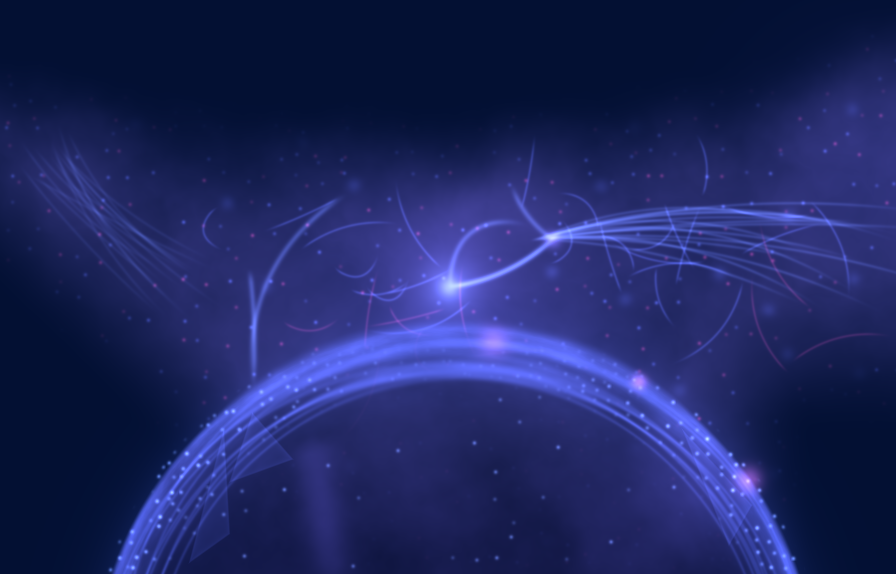
Reproduce this background procedurally as a WebGL 2 fragment shader.

```glsl
#version 300 es
precision highp float;
// A violet nebula with glowing filaments above the lit rim of a dark globe.
// Gradient noise makes clouds; bent strands, hashed dots and the distance
// to one large circle make the web, the stars and the rim.
uniform vec2 u_resolution;
out vec4 outColor;

const vec3 NAVY = vec3(0.01, 0.062, 0.2);
const vec3 INDIGO = vec3(0.15, 0.168, 0.405);
const vec3 VIOLET = vec3(0.3, 0.25, 0.56);
const vec3 BLUE = vec3(0.36, 0.43, 0.95);
const vec3 PINK = vec3(0.75, 0.35, 0.72);
const vec3 RED = vec3(0.65, 0.16, 0.35);
const vec2 CORE = vec2(0.783, 0.5);
const vec2 NODE = vec2(0.963, 0.583);

vec2 hash2(vec2 p) {
  vec3 q = fract(p.xyx * vec3(0.1031, 0.103, 0.0973));
  q += dot(q, q.yzx + 33.33);
  return fract((q.xx + q.yz) * q.zy);
}

float corner(vec2 i, vec2 f, vec2 c) {
  return dot(hash2(i + c) * 2.0 - 1.0, f - c);
}

float noise(vec2 p) {
  vec2 i = floor(p), f = fract(p), u = f * f * (3.0 - 2.0 * f);
  float low = mix(corner(i, f, vec2(0)), corner(i, f, vec2(1, 0)), u.x);
  return mix(low, mix(corner(i, f, vec2(0, 1)), corner(i, f, vec2(1)), u.x), u.y);
}

float fbm(vec2 p) {
  float sum = 0.0, amp = 0.6;
  for (int i = 0; i < 5; i++) {
    sum += amp * noise(p);
    p = mat2(1.6, 1.2, -1.2, 1.6) * p + 7.3;
    amp *= 0.52;
  }
  return sum;
}

float glow(vec2 p, vec2 center, float size) {
  vec2 d = (p - center) / size;
  return exp(-dot(d, d));
}

// Thin parabola from a to b, bulging by bend to the left
float strand(vec2 p, vec2 a, vec2 b, float bend, float width) {
  float len = length(b - a);
  vec2 axis = (b - a) / len, q = p - a;
  float t = dot(q, axis) / len, slope = 4.0 * bend * (1.0 - 2.0 * t) / len;
  float off = dot(q, vec2(-axis.y, axis.x)) - 4.0 * bend * t * (1.0 - t);
  off /= width * sqrt(1.0 + slope * slope);
  return smoothstep(-0.02, 0.12, t) * (1.0 - smoothstep(0.7, 1.02, t)) * exp(-off * off);
}

// One hashed dot per grid cell; density is the share in use
float dots(vec2 p, float scale, float density, float size) {
  vec2 cell = floor(p * scale), h = hash2(cell + scale), level = hash2(cell + 51.7);
  vec2 d = (fract(p * scale) - 0.5 - (h - 0.5) * 0.6) / scale;
  return step(level.x, density) * (0.35 + 0.65 * level.y) * glow(d, vec2(0), size);
}

float side(vec2 p, vec2 a, vec2 b) {
  vec2 e = normalize(b - a);
  return e.x * (p.y - a.y) - e.y * (p.x - a.x);
}

// Glassy triangle, corners counterclockwise
float facet(vec2 p, vec2 a, vec2 b, vec2 c) {
  float d = min(side(p, a, b), min(side(p, b, c), side(p, c, a)));
  return smoothstep(-0.002, 0.002, d) * (0.6 + 0.6 * exp(-max(d, 0.0) / 0.004));
}

vec3 nebula(vec2 p) {
  float cloud = fbm(p * 4.0 + 2.0), dx = p.x - 0.75;
  float web = 1.0 - abs(fbm(p * 6.0 + cloud + 11.0)) * 3.0;
  float top = 0.71 + 0.2 * dx * dx + 0.04 * dx + 0.08 * cloud;
  float mask = 1.0 - smoothstep(top - 0.14, top + 0.13, p.y);
  mask *= smoothstep(-0.16, 0.16, p.y - 0.64 + 0.95 * p.x);
  mask *= mix(1.0, smoothstep(0.24, 0.5, p.y), smoothstep(1.18, 1.42, p.x));
  vec3 col = mix(NAVY, INDIGO, mask * (0.82 + 0.7 * cloud));
  col += VIOLET * mask * (0.07 * max(web, 0.0) + 0.22 * glow(p, CORE, 0.32));
  col += VIOLET * 0.2 * glow(p, vec2(1.53, 0.72), 0.18);
  // Soft knots, then fine blue and red specks
  col += mask * BLUE * (0.22 * dots(p, 7.0, 0.4, 0.012) + 0.4 * dots(p, 24.0, 0.35, 0.0035));
  return col + mask * RED * 0.5 * dots(p, 21.0, 0.35, 0.0035);
}

vec3 filaments(vec2 p) {
  float web = 0.35 * strand(p, vec2(0.6, 0.66), vec2(0.44, 0.33), -0.055, 0.005);
  web += 0.35 * strand(p, vec2(0.435, 0.53), vec2(0.441, 0.32), 0.005, 0.005);
  web += 0.35 * strand(p, NODE, vec2(0.89, 0.68), 0.01, 0.005);
  web += 0.35 * strand(p, CORE, vec2(0.92, 0.61), 0.05, 0.005);
  web += 0.8 * strand(p, CORE, NODE + 0.02, -0.02, 0.005);
  vec3 col = vec3(0);
  for (int i = 0; i < 36; i++) {
    vec2 h = hash2(vec2(i, 17)), g = hash2(vec2(i, 23));
    // Fan right of the node, and long arcs at the far left
    if (i < 16) {
      vec2 end = vec2(1.4, 0.42) + vec2(0.35, 0.23) * g;
      web += 0.2 * strand(p, NODE - vec2(0.03, 0), end, 0.01 + 0.05 * h.y, 0.003);
      end = vec2(0.28, 0.42) + 0.14 * g;
      web += 0.08 * strand(p, vec2(0.02, 0.68) + 0.1 * h, end, -0.03 * h.y, 0.003);
    }
    // Loose threads around the core
    vec2 a = CORE + (h - vec2(0.42, 0.5)) * vec2(1.1, 0.32);
    vec2 b = a + (0.07 + 0.13 * g.y) * cos(6.283 * g.x - vec2(0, 1.571));
    col += mix(RED, BLUE, step(0.4, h.y)) * 0.22 * strand(p, a, b, 0.06 * (g.y - 0.5), 0.0025);
  }
  col += vec3(0.36, 0.45, 0.8) * (web + 0.75 * glow(p, CORE, 0.017) + 0.3 * glow(p, CORE, 0.045));
  return col + VIOLET * (0.35 * glow(p, CORE, 0.1) + 0.9 * glow(p, NODE, 0.014));
}

vec3 globe(vec2 p, vec3 sky) {
  vec2 q = p - vec2(0.793, -0.2);
  float depth = 0.628 - length(q), d = max(depth, 0.0);
  float top = smoothstep(0.24, 0.42, p.y), soft = mix(0.006, 0.022, top);
  float inside = smoothstep(-soft, soft, depth);
  vec3 body = mix(vec3(0.075, 0.095, 0.28), INDIGO, smoothstep(0.0, 0.4, p.y));
  body += VIOLET * (0.35 * fbm(p * 5.0 + 31.0) + 0.25 * glow(p, vec2(1.18, 0.17), 0.13));
  body += VIOLET * 0.3 * strand(p, vec2(0.54, 0.24), vec2(0.59, -0.06), 0.0, 0.035);
  vec3 col = mix(sky, body, inside * 0.88);
  // Streaked rim light, sharper down the sides
  float streak = 0.72 + 0.8 * fbm(vec2(atan(q.x, q.y) * 5.0, depth * 28.0));
  float rim = streak * (0.52 * exp(-d / 0.028) + 0.22 * exp(-d / 0.075));
  for (int i = 0; i < 10; i++) {
    vec2 shift = (hash2(vec2(i, 61)) - 0.5) * 0.05;
    float arc = (length(q - shift) - 0.613 + 0.007 * float(i)) / mix(0.003, 0.01, top);
    rim += 0.16 * exp(-arc * arc);
  }
  // Glass facets on both shoulders
  float glass = facet(p, vec2(0.33, 0.02), vec2(0.4, 0.07), vec2(0.39, 0.25));
  glass += facet(p, vec2(0.4, 0.16), vec2(0.51, 0.2), vec2(0.44, 0.28));
  glass += facet(p, vec2(1.27, 0.05), vec2(1.31, 0.12), vec2(1.19, 0.25));
  col += BLUE * (inside * rim + 0.12 * exp(-abs(depth) / 0.035) + 0.14 * glass);
  // Points crowd the rim sides and thin out within
  float crowd = smoothstep(-0.018, -0.004, depth) * (1.0 - smoothstep(0.03, 0.1, depth));
  float points = crowd * dots(p, 45.0, 0.65, 0.0035) + 0.65 * inside * dots(p, 25.0, 0.22, 0.0035);
  col += vec3(0.4, 0.5, 0.8) * points * (1.0 - top);
  float flares = glow(p, vec2(1.305, 0.165), 0.022) + glow(p, vec2(1.114, 0.335), 0.013);
  return col + PINK * (0.55 * flares + 0.35 * glow(p, vec2(0.86, 0.405), 0.025));
}

void main() {
  vec2 p = gl_FragCoord.xy / u_resolution * vec2(1.561, 1);
  outColor = vec4(globe(p, nebula(p) + filaments(p)), 1);
}
```
